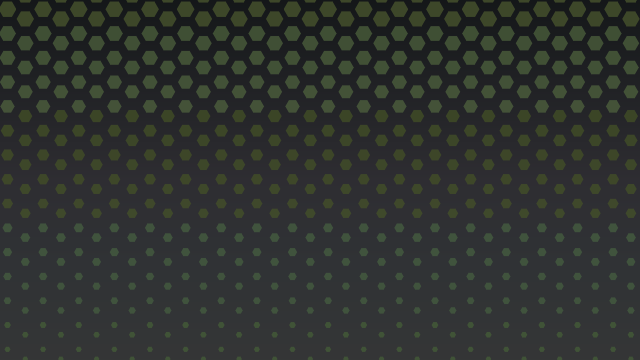
This background is drawn by a WebGL 1 fragment shader. Its source:

```glsl
precision highp float;

uniform vec2 u_resolution;

// Lengths are fractions of the canvas height, measured from the top left.
const vec2 SPACING = vec2(0.04948, 0.06748);
const vec2 FIRST_CENTER = vec2(0.0208, 0.0256);
const float COLUMN_SHIFT = 0.0270;
const float RADIUS_TOP = 0.0251;
const float RADIUS_BOTTOM = 0.0077;

// Heights where the hexagon colour changes.
const float MOSS_START = 0.072;
const float OLIVE_START = 0.310;
const float TEAL_START = 0.611;
const float FERN_START = 0.882;

const vec3 OLIVE = vec3(0.240, 0.278, 0.160);
const vec3 MOSS = vec3(0.256, 0.316, 0.212);
const vec3 TEAL = vec3(0.250, 0.325, 0.240);
const vec3 FERN = vec3(0.250, 0.325, 0.215);
const vec3 BAND_LIGHTENING = vec3(0.020, 0.016, 0.020);

const vec3 NIGHT = vec3(0.080, 0.090, 0.097);
const vec3 PLUM = vec3(0.180, 0.177, 0.195);
const vec3 SLATE = vec3(0.188, 0.198, 0.208);
const vec3 ASH = vec3(0.205, 0.210, 0.212);

// Signed distance to a hexagon with flat top and bottom.
float hexagon(vec2 p, float radius) {
    p = abs(p);
    return max(p.y, dot(p, vec2(0.866025, 0.5))) - radius * 0.866025;
}

vec3 backdrop(float depth) {
    vec3 color = mix(NIGHT, PLUM, clamp(depth / 0.5, 0.0, 1.0));
    color = mix(color, SLATE, clamp((depth - 0.5) / 0.25, 0.0, 1.0));
    return mix(color, ASH, clamp((depth - 0.75) / 0.25, 0.0, 1.0));
}

vec3 bandColor(float depth) {
    vec3 color = mix(OLIVE, MOSS, step(MOSS_START, depth));
    color = mix(color, OLIVE, step(OLIVE_START, depth));
    color = mix(color, TEAL, step(TEAL_START, depth));
    color = mix(color, FERN, step(FERN_START, depth));

    // The two wide upper bands brighten slightly downward.
    float start = depth < OLIVE_START ? MOSS_START : OLIVE_START;
    float end = depth < OLIVE_START ? OLIVE_START : TEAL_START;
    float inside = step(MOSS_START, depth) * step(depth, TEAL_START);
    return color + inside * BAND_LIGHTENING * ((depth - start) / (end - start) - 0.5);
}

void main() {
    vec2 p = gl_FragCoord.xy / u_resolution.y;
    p.y = 1.0 - p.y;

    // Nearest hexagon centre on the staggered columns.
    float column = floor((p.x - FIRST_CENTER.x) / SPACING.x + 0.5);
    vec2 origin = FIRST_CENTER + vec2(0.0, mod(column, 2.0) * COLUMN_SHIFT);
    float row = floor((p.y - origin.y) / SPACING.y + 0.5);
    vec2 center = origin + vec2(column, row) * SPACING;

    // Hexagons shrink with depth.
    float radius = mix(RADIUS_TOP, RADIUS_BOTTOM, center.y);
    float halfPixel = 0.6 / u_resolution.y;
    float coverage = 1.0 - smoothstep(-halfPixel, halfPixel, hexagon(p - center, radius));

    vec3 color = mix(backdrop(p.y), bandColor(center.y), coverage);
    gl_FragColor = vec4(color, 1.0);
}
```
